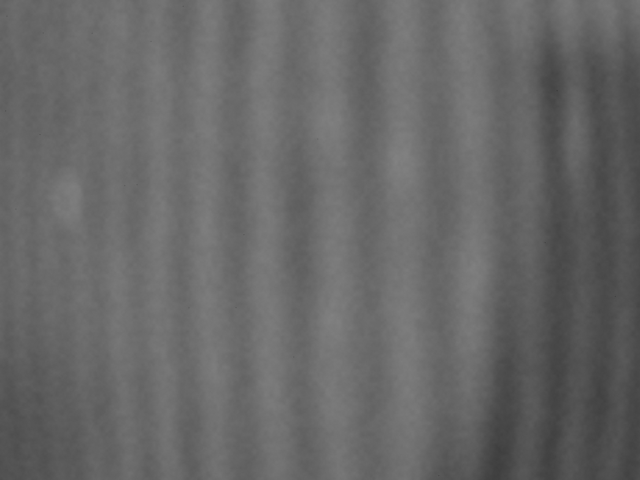
Write a WebGL 1 fragment shader that draws this texture.

```glsl
precision highp float;
// Soft grey interference fringes: twelve blurred, near-vertical bands, widest
// right of centre. A warped cosine forms the bands; broad shading, a few
// smudges, value noise and faint specks add the uneven, grainy surface.

uniform vec2 u_resolution;

#define BASE_GREY 0.438
#define BAND_CONTRAST 0.032
#define BAND_CENTRE 0.58
#define BAND_FREQUENCY 8.8
#define BAND_CROWDING 16.0
#define BAND_PHASE 0.52
#define BOW_LEFT 0.08
#define BOW_RIGHT 0.32
#define LEFT_TILT 0.03
#define SHADOW_DEPTH 0.125
#define GRAIN 0.046
#define SPECK_DEPTH 0.05

float hash(vec2 p) {
  vec3 q = fract(vec3(p.xyx) * 0.1031);
  q += dot(q, q.yzx + 33.33);
  return fract((q.x + q.y) * q.z);
}

float valueNoise(vec2 p) {
  vec2 cell = floor(p);
  vec2 f = fract(p);
  f = f * f * (3.0 - 2.0 * f);
  float low = mix(hash(cell), hash(cell + vec2(1.0, 0.0)), f.x);
  float high = mix(hash(cell + vec2(0.0, 1.0)), hash(cell + 1.0), f.x);
  return mix(low, high, f.y);
}

// Centred fractal noise, roughly -0.5 to 0.5
float fractalNoise(vec2 p) {
  float sum = 0.0;
  float weight = 0.5;
  for (int i = 0; i < 4; i++) {
    sum += weight * (valueNoise(p) - 0.5);
    p = p * 2.03 + 17.3;
    weight *= 0.55;
  }
  return sum;
}

// Soft elliptical smudge
float smudge(vec2 uv, vec2 centre, vec2 radius) {
  vec2 d = (uv - centre) / radius;
  return exp(-dot(d, d));
}

// Cosine bands that crowd toward both sides and bow outward
float fringes(vec2 uv) {
  float v = uv.y - 0.46;
  float u = uv.x - BAND_CENTRE + LEFT_TILT * v * (1.0 - uv.x);
  u *= 1.0 + mix(BOW_LEFT, BOW_RIGHT, uv.x) * v * v;
  float phase = BAND_PHASE + BAND_FREQUENCY * u + BAND_CROWDING * u * u * u;
  return cos(6.28319 * phase);
}

// Large-scale falloff at the left, the lower corner and the right
float shading(vec2 uv) {
  float leftFade = 0.05 * smoothstep(0.22, -0.04, uv.x);
  float cornerFade = 0.07 * smoothstep(0.42, 0.0, length(uv * vec2(1.5, 0.9)));
  float bottomFade = 0.02 * smoothstep(0.3, 0.0, uv.y);
  float v = uv.y - 0.5;
  float edge = uv.x + 0.25 * v * v - 0.1 * v;
  float shadow = smoothstep(0.74, 0.88, edge);
  shadow *= smoothstep(1.0, 0.82, uv.y);
  return -leftFade - cornerFade - bottomFade - SHADOW_DEPTH * shadow;
}

// Sparse pinpoint specks, one candidate per cell
float specks(vec2 p) {
  vec2 grid = p * 40.0;
  vec2 cell = floor(grid);
  vec2 centre = 0.2 + 0.6 * vec2(hash(cell + 3.1), hash(cell + 8.7));
  float present = step(0.992, hash(cell + 51.0));
  return present * smoothstep(0.1, 0.02, length(fract(grid) - centre));
}

void main() {
  vec2 uv = gl_FragCoord.xy / u_resolution;
  vec2 p = gl_FragCoord.xy / u_resolution.y;

  // Bands, faint at both sides and varying along their wavering length
  float contrast = BAND_CONTRAST * mix(0.25, 1.0, smoothstep(0.05, 0.42, uv.x));
  contrast *= 1.0 - 0.4 * smoothstep(0.85, 0.93, uv.x);
  contrast *= 1.0 + 1.2 * fractalNoise(p * vec2(6.0, 4.0));
  vec2 waver = vec2(0.016 * fractalNoise(p * vec2(6.0, 5.0) + 70.0), 0.0);
  float grey = BASE_GREY + contrast * fringes(uv + waver) + shading(uv);

  // Pale smudges
  vec2 spot = (uv - vec2(0.104, 0.583)) / vec2(0.028, 0.065);
  grey += 0.055 * smoothstep(1.2, 0.4, length(spot));
  grey += 0.07 * smudge(uv, vec2(0.898, 0.72), vec2(0.026, 0.1));
  grey += 0.03 * smudge(uv, vec2(0.63, 0.67), vec2(0.035, 0.06));
  grey += 0.025 * smudge(uv, vec2(0.525, 0.75), vec2(0.05, 0.05));
  grey += 0.025 * smudge(uv, vec2(0.505, 0.33), vec2(0.025, 0.045));

  // Cloudy mottling, fine grain and specks
  grey += 0.05 * fractalNoise(p * vec2(8.0, 5.0) + 40.0);
  grey += GRAIN * fractalNoise(p * 85.0 + 9.0);
  grey -= SPECK_DEPTH * specks(p);

  gl_FragColor = vec4(vec3(grey), 1.0);
}
```
